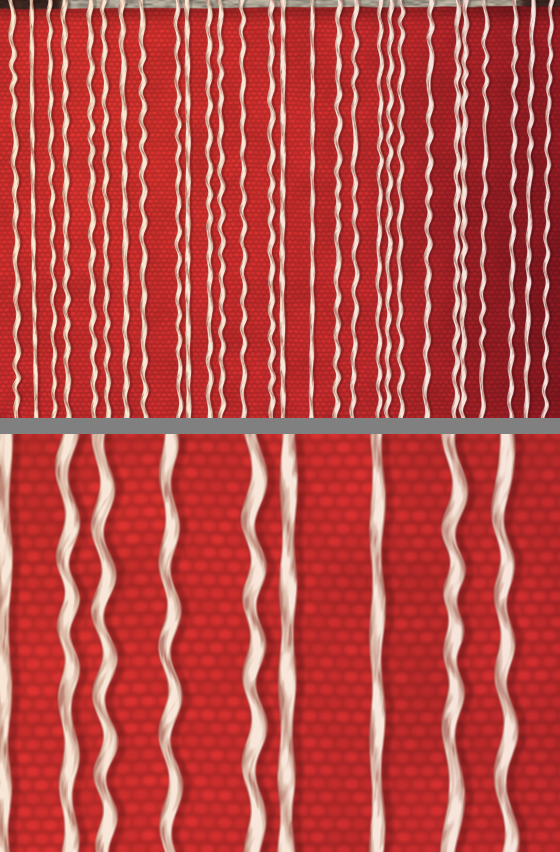
Top, the full canvas; bottom, a detail of the centre.
Reproduce this texture procedurally as a Shadertoy shader.

```glsl
// Wavy, twisted pale threads hanging over a red woven cloth.

float hash(vec2 p) {
    vec3 q = fract(vec3(p.xyx) * 0.1031);
    q += dot(q, q.yzx + 33.33);
    return fract((q.x + q.y) * q.z);
}

float noise(vec2 p) {
    vec2 i = floor(p), f = fract(p);
    f = f * f * (3.0 - 2.0 * f);
    return mix(mix(hash(i), hash(i + vec2(1, 0)), f.x),
               mix(hash(i + vec2(0, 1)), hash(i + vec2(1, 1)), f.x), f.y);
}

// Staggered rows of small raised knots, slightly bent by noise
float weave(vec2 p) {
    vec2 q = p * vec2(98.0, 125.0) + 0.5 * noise(p * 14.0);
    q.x += 0.5 * mod(floor(q.y), 2.0);
    vec2 f = fract(q) - 0.5;
    float knot = 1.0 - smoothstep(0.12, 0.62, length(f * vec2(0.9, 1.1)));
    return knot * (0.7 + 0.6 * hash(floor(q))) - 0.45;
}

vec3 cloth(vec2 p, float top) {
    vec3 red = mix(vec3(0.71, 0.155, 0.16), vec3(0.77, 0.18, 0.165),
                   smoothstep(0.6, 0.0, length(p - vec2(0.2, 0.5))));
    // Shade gathers at the right, most of all in the lower corner
    float shade = smoothstep(0.62, 1.05, p.x + 0.12 * (noise(p * 5.0) - 0.5));
    shade *= mix(1.0, 0.6, smoothstep(0.1, top, p.y));
    red = mix(red, vec3(0.47, 0.08, 0.115), shade);
    red *= 1.0 + 0.17 * weave(p);
    red *= 0.95 + 0.1 * noise(p * 22.0);
    // Darker fold along the upper hem
    red *= 1.0 - 0.22 * smoothstep(0.045, 0.012, top - p.y);
    return red;
}

// Strip above the hem: pale stone between dark brown ends
vec3 border(vec2 p) {
    float grain = noise(p * vec2(90.0, 260.0));
    float pale = smoothstep(0.1, 0.13, p.x) * smoothstep(0.94, 0.91, p.x);
    return mix(vec3(0.24, 0.15, 0.13), vec3(0.67, 0.64, 0.58), pale)
           * (0.75 + 0.4 * grain);
}

void mainImage(out vec4 fragColor, in vec2 fragCoord) {
    vec2 p = fragCoord / iResolution.x;
    float top = iResolution.y / iResolution.x;
    float soft = max(0.0011, 0.8 / iResolution.x);

    float hem = top - 0.017 + 0.005 * p.x + 0.002 * noise(vec2(p.x * 25.0, 3.0));
    vec3 color = mix(cloth(p, top), border(p),
                     smoothstep(-0.0018, 0.0018, p.y - hem));

    const float COUNT = 28.0;
    for (float i = 0.0; i < COUNT; i++) {
        float seed = hash(vec2(i, 7.3));
        float slot = (i + 0.5 + 0.95 * (hash(vec2(i, 2.7)) - 0.5)) / COUNT;

        // Centre line: slight lean plus an uneven wave
        float lean = (0.5 - slot) * (0.5 * top - p.y) * 0.03;
        float twist = p.y * (95.0 + 30.0 * seed) + 6.283 * hash(vec2(i, 5.1))
                    + 5.0 * noise(vec2(p.y * 9.0, i * 3.7));
        float swing = 0.0031 * smoothstep(0.0, 0.35, seed)
                    * (0.45 + 0.8 * noise(vec2(p.y * 13.0, i * 5.3)));
        float center = slot + lean + swing * sin(twist)
                     + 0.004 * (noise(vec2(p.y * 4.0, i * 9.1)) - 0.5);

        // Ribbon that narrows where it turns edge-on
        float halfWidth = mix(0.0037, 0.0049, hash(vec2(i, 8.9)))
                        * (0.92 + 0.2 * sin(twist + 1.2));
        float d = p.x - center;
        float side = d / halfWidth;

        // Soft shadow on the cloth beside the thread
        color *= 1.0 - 0.2 * smoothstep(0.0045, 0.0, abs(d - 0.0025) - halfWidth);

        // Glossy strands crossing the ribbon at a slant
        float gloss = 0.5 + 0.5 * sin(twist + 2.0 * side + 0.8);
        float fibre = noise(vec2(side * 2.0 + i * 11.0, p.y * 140.0 - side));
        float light = 0.6 * gloss + 0.55 * fibre - 0.22 * side * side;
        vec3 thread = mix(vec3(0.74, 0.52, 0.47), vec3(0.87, 0.75, 0.68),
                          smoothstep(0.05, 0.45, light));
        thread = mix(thread, vec3(0.98, 0.92, 0.87), smoothstep(0.42, 0.8, light));
        thread *= mix(vec3(1.0, 0.99, 0.94), vec3(0.98, 0.97, 1.02), p.x);

        float cover = 1.0 - smoothstep(-soft, soft, abs(d) - halfWidth);
        color = mix(color, thread, cover);
    }

    fragColor = vec4(clamp(color, 0.0, 1.0), 1.0);
}
```
